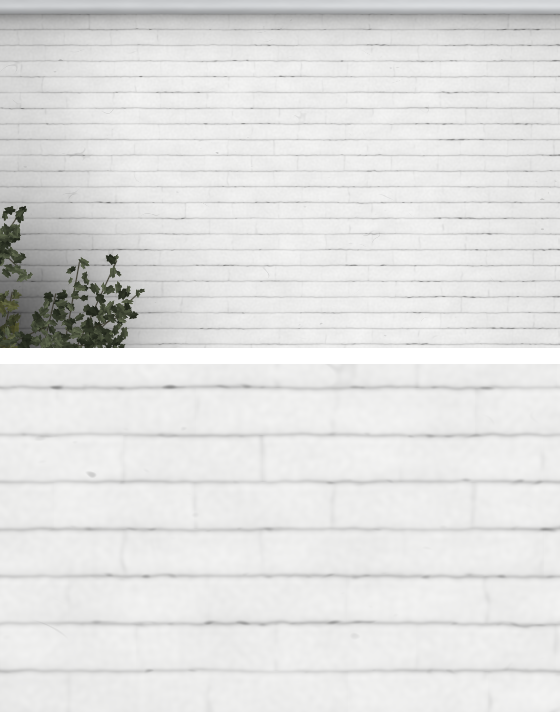
Top, the full canvas; bottom, a detail of the centre.
A WebGL 2 fragment shader for this texture:

```glsl
#version 300 es
precision highp float;
// White painted brick wall under a ledge, with leafy branches in the lower left corner.
uniform vec2 u_resolution;
out vec4 fragColor;

vec2 hash2(vec2 p) {
  vec3 q = fract(p.xyx * vec3(0.1031, 0.103, 0.0973));
  q += dot(q, q.yzx + 33.33);
  return fract((q.xx + q.yz) * q.zy);
}

// Gradient noise, about -0.7 to 0.7
float noise(vec2 p) {
  vec2 i = floor(p), f = p - i, u = f * f * (3.0 - 2.0 * f), e = vec2(1, 0);
  float a = dot(hash2(i) * 2.0 - 1.0, f);
  float b = dot(hash2(i + e) * 2.0 - 1.0, f - e);
  float c = dot(hash2(i + e.yx) * 2.0 - 1.0, f - e.yx);
  float d = dot(hash2(i + 1.0) * 2.0 - 1.0, f - 1.0);
  return mix(mix(a, b, u.x), mix(c, d, u.x), u.y);
}

float fbm(vec2 p) {
  float sum = 0.0;
  for (float amp = 1.0; amp > 0.1; amp *= 0.5) {
    sum += amp * noise(p);
    p = p * 2.03 + 17.3;
  }
  return sum;
}

float segmentDistance(vec2 p, vec2 a, vec2 b) {
  vec2 d = b - a;
  return length(p - a - d * clamp(dot(p - a, d) / dot(d, d), 0.0, 1.0));
}

vec3 wall(vec2 p) {
  // Soft daylight: dimmer at the sides, below the ledge and in the corner
  vec2 corner = p / vec2(0.38, 0.31);
  float light = 0.934 - 0.09 * smoothstep(0.42, 0.0, p.x) - 0.03 * smoothstep(1.2, 1.6, p.x);
  light -= 0.53 * exp(-dot(corner, corner));
  light -= 0.07 * smoothstep(0.8, 0.96, p.y) + 0.26 * exp((p.y - 0.96) / 0.022);
  light += 0.025 * fbm(p * vec2(14, 24)) + 0.022 * noise(p * 130.0);

  // Bed joints: soft wavering lines with short chips of exposed mortar
  float row = (p.y - 0.0112) / 0.0452;
  float joint = round(row);
  float wobble = 0.0024 * noise(vec2(p.x * 9.0, joint * 7.37)) + 0.0018 * noise(vec2(p.x * 60.0, joint * 3.71));
  float d = (row - joint) * 0.0452 + wobble;
  float wear = fbm(vec2(p.x * 7.0, joint * 5.73 + 40.0)) + 0.25 * smoothstep(0.9, 1.6, p.x);
  float grain = noise(p * vec2(85, 170)) + 0.6 * noise(p * vec2(38, 90) + 5.0);
  float chips = smoothstep(0.15, 0.75, 0.55 * wear + 0.75 * grain);
  float line = exp(-pow(abs(d) / (0.002 + 0.0005 * chips), 2.0));
  light *= 1.0 - line * (0.09 + 0.07 * clamp(wear, -0.8, 0.8) + 0.28 * chips);
  light -= 0.045 * exp(-abs(d) / 0.0045) * (1.0 + wear);
  light += 0.012 * exp(-pow((d + 0.006) / 0.0025, 2.0));

  // Head joints: staggered, broken and mostly painted over
  float course = floor(row);
  float column = p.x / 0.134 + 0.5 * mod(course, 2.0) + 0.12 * hash2(vec2(course, 5)).x;
  float head = (fract(column + 0.5) - 0.5) * 0.134 + 0.006 * noise(p * 45.0);
  float visible = 0.2 + 0.7 * hash2(vec2(floor(column + 0.5), course)).y;
  visible *= smoothstep(-0.35, 0.4, noise(p * vec2(20, 60)));
  light -= 0.065 * visible * exp(-pow(head / 0.003, 2.0));
  light += 0.01 * (hash2(vec2(floor(column), course + 60.0)).x - 0.5);

  // Hairline cracks and small pits
  float crack = smoothstep(0.05, 0.0, abs(noise(p * vec2(22, 34) + 9.0)));
  light -= 0.07 * crack * smoothstep(0.3, 0.5, noise(p * vec2(11, 17) + 3.0));
  light -= 0.13 * smoothstep(0.4, 0.62, noise(p * vec2(60, 95))) * smoothstep(0.05, 0.4, noise(p * 8.0));
  return light * vec3(1.0, 1.0, 0.997);
}

vec3 ledge(vec2 p) {
  float t = (p.y - 0.96) / 0.04;
  float light = mix(0.6, 0.82, smoothstep(0.0, 0.6, t)) - 0.04 * smoothstep(0.6, 1.0, t);
  light += 0.05 * smoothstep(0.2, 1.5, p.x) + 0.02 * fbm(p * vec2(12, 50));
  return light * vec3(0.985, 0.995, 1.005);
}

vec3 foliage(vec3 color, vec2 p, float px) {
  // Each branch holds its root in xy and its tip in zw
  vec4 branches[10] = vec4[10](
    vec4(0.21, -0.02, 0.335, 0.25), vec4(0.18, -0.02, 0.228, 0.245), vec4(0.25, 0.02, 0.39, 0.15),
    vec4(0.12, -0.02, 0.16, 0.155), vec4(-0.04, 0.24, 0.055, 0.385), vec4(-0.04, 0.32, 0.07, 0.215),
    vec4(0.0, -0.02, 0.035, 0.16), vec4(0.0, 0.0, 0.13, 0.06), vec4(0.17, 0.0, 0.35, 0.02),
    vec4(0.2, 0.03, 0.37, 0.1));
  for (int i = 0; i < 10; i++) {
    vec4 b = branches[i];
    float stem = segmentDistance(p, b.xy, b.zw);
    color = mix(color, vec3(0.2, 0.19, 0.14), smoothstep(px, -px, stem - 0.0014));
    for (int j = 0; j < 34; j++) {
      vec2 id = vec2(j, i * 31), r = hash2(id + 3.0), s = hash2(id + 71.0);
      float along = (float(j) + r.x) / 34.0;
      vec2 center = mix(b.xy, b.zw, along) + (hash2(id + 140.0) - 0.5) * mix(0.09, 0.055, along);
      float turn = 6.283 * r.y, size = mix(0.01, 0.02, s.x);
      vec2 q = mat2(cos(turn), -sin(turn), sin(turn), cos(turn)) * (p - center);
      q.y *= 1.3 + 0.7 * s.y;
      // Lobed outline
      float angle = atan(q.y, q.x);
      float edge = length(q) - size * (0.85 + 0.12 * cos(5.0 * angle + r.x) + 0.08 * cos(8.0 * angle + s.x * 6.0));
      vec3 green = mix(vec3(0.14, 0.16, 0.115), vec3(0.34, 0.37, 0.28), s.y);
      green = mix(green, vec3(0.42, 0.41, 0.2), i == 6 ? 0.5 * s.x : 0.0);
      green *= 0.9 + 0.2 * smoothstep(-0.003, 0.003, q.y) + 0.25 * noise(p * 120.0);
      color = mix(color, green, smoothstep(px, -px, edge));
    }
  }
  return color;
}

void main() {
  vec2 p = gl_FragCoord.xy / u_resolution.y;
  float px = 0.9 / u_resolution.y;
  vec3 color = mix(wall(p), ledge(p), smoothstep(-px, px, p.y - 0.96));
  if (p.x < 0.46 && p.y < 0.44) color = foliage(color, p, px);
  fragColor = vec4(clamp(color, 0.0, 1.0), 1.0);
}
```
